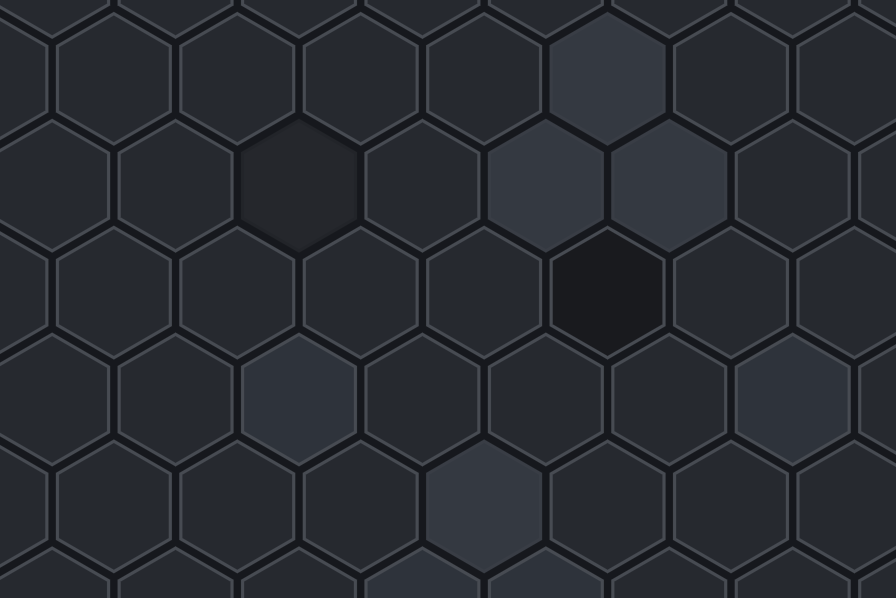
Reproduce this pattern procedurally as a Shadertoy shader.

```glsl
// Centre of the pointy-top hexagon containing q; neighbours are one unit apart
vec2 hexCentre(vec2 q) {
    vec2 period = vec2(1.0, sqrt(3.0));
    vec2 evenRow = round(q / period) * period;
    vec2 oddRow = (floor(q / period) + 0.5) * period;
    return distance(q, evenRow) < distance(q, oddRow) ? evenRow : oddRow;
}

// Distance from the centre, measured along the nearest side normal
float hexRadius(vec2 p) {
    p = abs(p);
    return max(p.x, dot(p, vec2(0.5, 0.8660254)));
}

bool sameCell(vec2 a, vec2 b) {
    return distance(a, b) < 0.5;
}

void mainImage(out vec4 fragColor, in vec2 fragCoord) {
    const float pitch = 0.2064;
    vec2 q = (fragCoord / iResolution.y - vec2(0.1904, 0.5107)) / pitch;
    float soft = 0.7 / (iResolution.y * pitch);

    vec2 centre = hexCentre(q);
    float inset = 0.5 - hexRadius(q - centre);
    // Columns count in half cells, so both row parities are integers
    vec2 cell = round(centre * vec2(2.0, 2.0 / sqrt(3.0)));

    vec3 groove = vec3(0.088, 0.096, 0.114);
    vec3 fill = vec3(0.148, 0.160, 0.184);
    vec3 rim = vec3(0.278, 0.294, 0.322);
    vec3 slate = vec3(0.180, 0.200, 0.230);
    vec3 paleSlate = vec3(0.204, 0.222, 0.254);
    vec3 paleRim = vec3(0.222, 0.240, 0.272);

    // Triads of raised tiles: an apex and the two tiles under it
    for (int i = 0; i < 2; i++) {
        vec2 apex = vec2(8.0, 2.0) - float(i) * vec2(2.0, 4.0);
        vec2 offset = cell - apex;
        bool inTriad = abs(offset.y + abs(offset.x)) < 0.5 && offset.y > -1.5;
        if (inTriad) {
            bool pale = i == 0 || offset.y > -0.5;
            fill = pale ? paleSlate : slate;
            if (pale) rim = paleRim;
        }
    }

    // Mirrored pair of slate tiles, one black tile and one rimless tile
    if (sameCell(vec2(abs(cell.x - 7.0), cell.y), vec2(4.0, -1.0))) fill = slate;
    if (sameCell(cell, vec2(8.0, 0.0))) fill = vec3(0.098, 0.102, 0.118);
    if (sameCell(cell, vec2(3.0, 1.0))) {
        fill = vec3(0.144, 0.154, 0.174);
        rim = vec3(0.132, 0.142, 0.160);
    }

    // Groove, then rim, then tile face
    vec3 color = mix(groove, rim, smoothstep(0.030 - soft, 0.030 + soft, inset));
    color = mix(color, fill, smoothstep(0.0555 - soft, 0.0555 + soft, inset));
    fragColor = vec4(color, 1.0);
}
```
